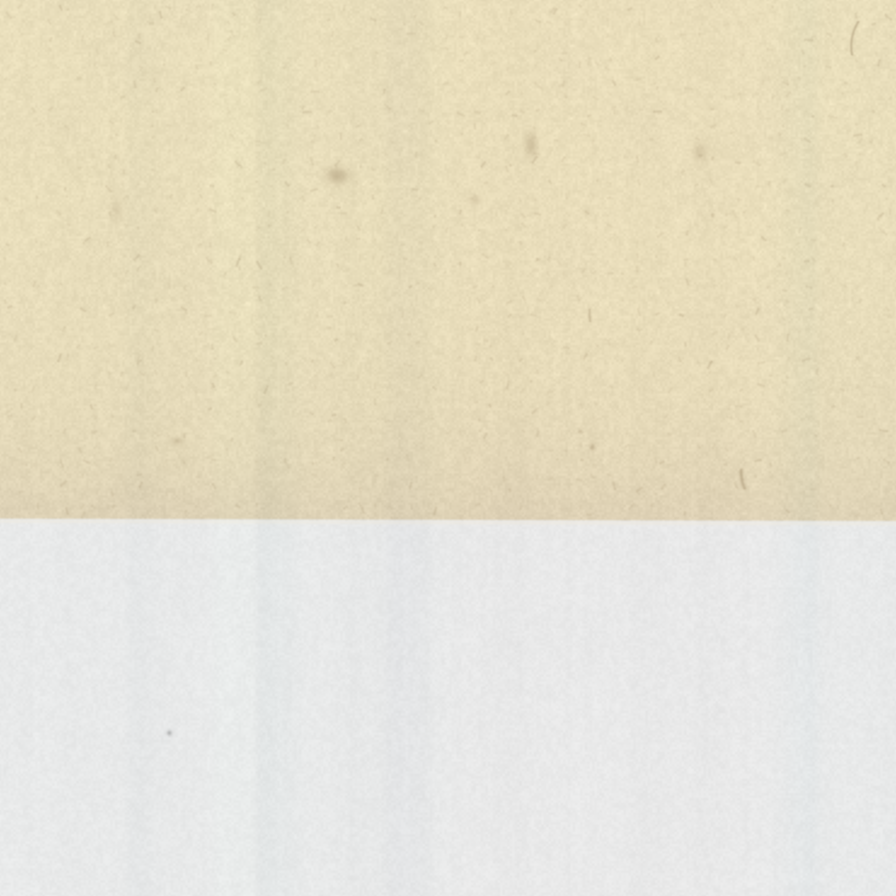
A WebGL 2 fragment shader for this texture:

```glsl
#version 300 es
precision highp float;
// A sheet of aged cream paper above a pale grey backing, split by a thin lit edge.
// Flat-topped scan bands and thin streaks tint both; value noise gives the grain,
// and a jittered grid of blurred capsules gives flecks, with a few stains on top.
uniform vec2 u_resolution;
out vec4 fragColor;

const vec3 CREAM = vec3(0.912, 0.870, 0.734);
const vec3 CREAM_SHADE = vec3(0.860, 0.812, 0.706);
const vec3 BACKING = vec3(0.909, 0.914, 0.914);
const vec3 EDGE_LIGHT = vec3(0.930, 0.918, 0.885);
const vec3 FIBRE = vec3(0.66, 0.59, 0.46);

float hash(vec2 p) {
    vec3 q = fract(vec3(p.xyx) * 0.1031);
    q += dot(q, q.yzx + 33.33);
    return fract((q.x + q.y) * q.z);
}

// Value noise centred on zero
float grain(vec2 p, float seed) {
    vec2 cell = floor(p) + seed, f = fract(p);
    f = f * f * (3.0 - 2.0 * f);
    float low = mix(hash(cell), hash(cell + vec2(1, 0)), f.x);
    float high = mix(hash(cell + vec2(0, 1)), hash(cell + vec2(1, 1)), f.x);
    return mix(low, high, f.y) - 0.5;
}

// Soft elliptical spot
float spot(vec2 p, vec2 centre, vec2 radius) {
    vec2 d = (p - centre) / radius;
    return exp(-dot(d, d));
}

// Flat-topped band with separate softness on each side
float band(float x, float left, float right, float fadeIn, float fadeOut) {
    return smoothstep(left - fadeIn, left + fadeIn, x)
         * (1.0 - smoothstep(right - fadeOut, right + fadeOut, x));
}

// Blurred capsule with a slight bend, centred on the origin
float strand(vec2 p, float angle, float halfLength, float width) {
    float c = cos(angle), s = sin(angle);
    p = vec2(c * p.x + s * p.y, c * p.y - s * p.x);
    p.y += 10.0 * p.x * p.x;
    vec2 d = vec2(max(abs(p.x) - halfLength, 0.0), p.y) / width;
    return exp(-dot(d, d));
}

// One random fleck in some cells of a grid
float flecks(vec2 p, float cells, float density, float seed) {
    vec2 cell = floor(p * cells);
    vec2 key = cell + seed;
    vec2 jitter = 0.3 + 0.4 * vec2(hash(key), hash(key + 17.3));
    vec2 local = p - (cell + jitter) / cells;
    float size = mix(0.0, 0.14, hash(key + 41.7)) / cells;
    float mark = strand(local, 3.1416 * hash(key + 71.9), size, 0.0018);
    return mark * step(hash(key + 93.1), density) * mix(0.3, 1.0, hash(key + 57.7));
}

// Colour shift of the vertical scan bands
vec3 scanBands(float x) {
    vec3 tint = vec3(-0.016, -0.013, -0.011) * band(x, 0.143, 0.165, 0.008, 0.035);
    tint += vec3(0.003, 0.008, 0.005) * band(x, 0.238, 0.286, 0.008, 0.005);
    tint += vec3(-0.017, -0.009, -0.009) * band(x, 0.288, 0.325, 0.006, 0.030);
    tint += vec3(-0.017, -0.017, -0.012) * band(x, 0.432, 0.470, 0.010, 0.022);
    tint += vec3(-0.015, -0.007, -0.004) * band(x, 0.885, 0.912, 0.025, 0.010);
    tint += vec3(0.003, -0.001, -0.001) * band(x, 0.500, 0.860, 0.030, 0.030);
    float streak = grain(vec2(x * 38.0, 0.5), 3.0) + grain(vec2(x * 150.0, 0.5), 8.0);
    return tint + 0.010 * streak;
}

float stains(vec2 p) {
    float s = 0.52 * spot(p, vec2(0.376, 0.804), vec2(0.012, 0.009));
    s += 0.38 * spot(p, vec2(0.593, 0.838), vec2(0.007, 0.013));
    s += 0.26 * spot(p, vec2(0.781, 0.830), vec2(0.008, 0.010));
    s += 0.25 * spot(p, vec2(0.530, 0.777), vec2(0.007, 0.005));
    s += 0.36 * spot(p, vec2(0.198, 0.508), vec2(0.005, 0.004));
    s += 0.45 * spot(p, vec2(0.661, 0.501), vec2(0.003, 0.004));
    s += 0.16 * spot(p, vec2(0.130, 0.765), vec2(0.007, 0.014));
    s += 0.45 * strand(p - vec2(0.951, 0.958), 1.38, 0.018, 0.0019);
    s += 0.50 * strand(p - vec2(0.828, 0.465), 1.75, 0.010, 0.0023);
    s += 0.34 * strand(p - vec2(0.658, 0.648), 1.60, 0.006, 0.0019);
    return s;
}

void main() {
    vec2 uv = gl_FragCoord.xy / u_resolution;
    float soft = max(0.0022, 1.0 / u_resolution.y);
    float height = uv.y - (0.4210 - 0.0027 * uv.x);

    // Grain from fibre size up to cloudy patches
    float fine = grain(uv * 370.0, 0.0);
    float medium = grain(uv * vec2(170.0, 150.0), 31.0);
    float broad = grain(uv * 14.0, 67.0);

    // Paper, darker toward its lower edge
    float shade = 0.90 * exp(-max(height, 0.0) / 0.10) + 0.16 * broad;
    vec3 paper = mix(CREAM, CREAM_SHADE, shade) + 0.034 * fine + 0.024 * medium;
    float dark = 0.24 * flecks(uv, 36.0, 0.36, 5.0) + 0.16 * flecks(uv, 61.0, 0.36, 113.0);
    paper = mix(paper, FIBRE, clamp(dark + stains(uv), 0.0, 0.8));
    paper += 0.022 * flecks(uv + 0.37, 52.0, 0.35, 211.0);

    // Backing, with fainter grain and one dark fleck
    vec3 backing = BACKING + 0.024 * fine + 0.015 * medium + 0.004 * broad;
    backing -= 0.18 * spot(uv, vec2(0.189, 0.182), vec2(0.003));

    // Join, softly lit just below the sheet
    vec3 colour = mix(backing, paper, smoothstep(-soft, soft, height));
    float rim = spot(vec2(height, 0.0), vec2(-0.0030, 0.0), vec2(soft));
    colour = mix(colour, EDGE_LIGHT, 0.7 * rim);
    fragColor = vec4(clamp(colour + scanBands(uv.x), 0.0, 1.0), 1.0);
}
```
